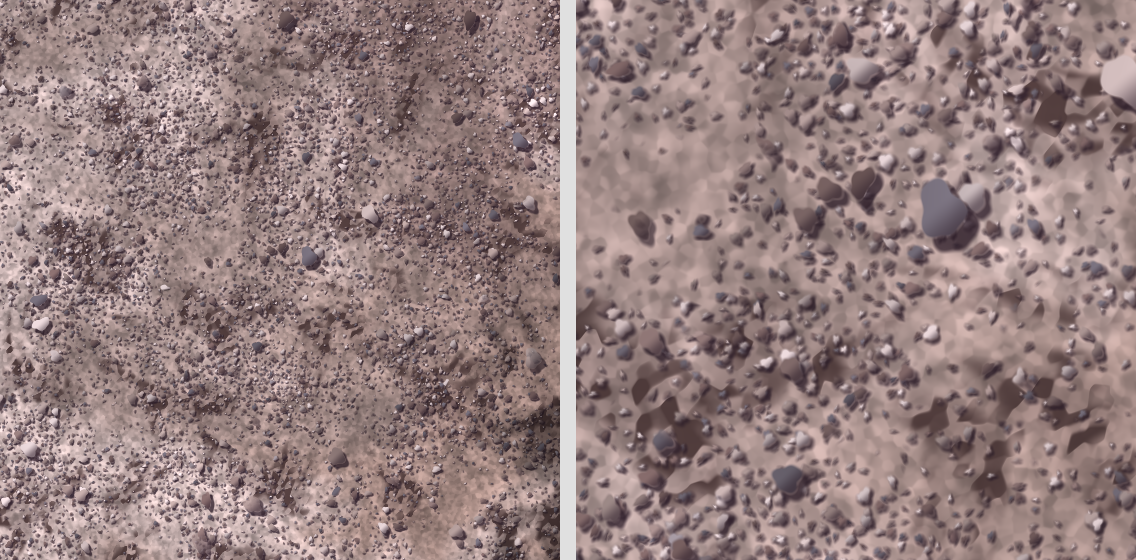
Left: the whole. Right: its middle third, enlarged.
Reproduce this texture procedurally as a Shadertoy shader.

```glsl
// Sunlit stony soil: dusty pink sand strewn with grit, gravel and pebbles.
// Layered sines set the broad patches and clumps, blended cellular noise the
// grain, and jittered grid cells scatter shaded stones with short shadows.

const vec3 PALE_DUST = vec3(0.78, 0.70, 0.695);
const vec3 PINK_SAND = vec3(0.695, 0.60, 0.585);
const vec3 WARM_SAND = vec3(0.685, 0.57, 0.54);
const vec3 BROWN_DIRT = vec3(0.54, 0.44, 0.43);
const vec3 DEEP_SHADE = vec3(0.18, 0.12, 0.165);
const vec3 DRY_DEBRIS = vec3(0.30, 0.22, 0.22);
const vec3 BROWN_STONE = vec3(0.50, 0.40, 0.40);
const vec3 TAN_STONE = vec3(0.72, 0.63, 0.62);
const vec3 PALE_STONE = vec3(0.89, 0.82, 0.83);
const vec3 SLATE_STONE = vec3(0.46, 0.43, 0.48);
const vec2 TO_LIGHT = vec2(-0.66, 0.75);

vec3 hash3(vec2 p) {
    vec3 q = fract(p.xyx * vec3(0.1031, 0.1030, 0.0973));
    q += dot(q, q.yxz + 33.33);
    return fract((q.xxy + q.yzz) * q.zyx);
}

mat2 turn(float angle) {
    float c = cos(angle), s = sin(angle);
    return mat2(c, s, -s, c);
}

// Warped, rotated sines: irregular patches, roughly -0.7 to 0.7
float patches(vec2 p) {
    float sum = 0.0, amp = 0.5;
    for (int i = 0; i < 5; i++) {
        p = turn(1.1) * p * 1.6 + vec2(1.7, 4.1);
        p += 0.7 * sin(p.yx * 0.8 + vec2(0.4, 2.3));
        sum += amp * sin(p.x) * sin(p.y);
        amp *= 0.72;
    }
    return sum;
}

// Cellular noise: each jittered point has a random tone, blended with its neighbours
float grains(vec2 p) {
    vec2 base = floor(p);
    float tone = 0.0, total = 0.0001;
    for (int y = -1; y <= 1; y++)
    for (int x = -1; x <= 1; x++) {
        vec2 id = base + vec2(x, y);
        vec3 cell = hash3(id + 19.0);
        vec2 d = id + cell.xy - p;
        float weight = exp(-7.0 * dot(d, d));
        tone += weight * cell.z;
        total += weight;
    }
    return tone / total;
}

// Lumpy ellipse of the given radius, flattened and turned by the shape values
float stoneDistance(vec2 p, float radius, vec3 shape) {
    vec2 q = turn(shape.x * 6.28) * p;
    q.y *= 1.0 + 0.8 * shape.y;
    float a = atan(q.y, q.x + 0.00001);
    float lumps = 0.13 * sin(3.0 * a + shape.z * 20.0) + 0.07 * sin(5.0 * a + shape.x * 31.0);
    return length(q) - radius * (1.0 + lumps);
}

vec3 stoneTint(float pick, float shade) {
    vec3 tint = mix(BROWN_STONE, TAN_STONE, smoothstep(0.1, 0.5, pick));
    tint = mix(tint, PALE_STONE, smoothstep(0.5, 0.75, pick));
    tint = mix(tint, SLATE_STONE, smoothstep(0.84, 0.88, pick));
    return tint * mix(0.82, 1.08, shade);
}

// One size of stone: shadows first, then the lit stones over them
vec3 addStones(vec3 ground, vec2 uv, float cells, float density, float soft, float seed) {
    vec2 p = uv * cells, base = floor(p);
    float blur = soft * cells, shadow = 0.0, cover = 0.0;
    vec3 stone = ground;
    for (int y = -1; y <= 1; y++)
    for (int x = -1; x <= 1; x++) {
        vec2 id = base + vec2(x, y);
        vec3 place = hash3(id + seed);
        float growth = smoothstep(0.0, 0.1, density - place.z);
        if (growth <= 0.0) continue;
        vec3 shape = hash3(id + seed + 57.3);
        vec3 look = hash3(id + seed + 131.7);
        vec2 delta = p - id - 0.5 - 0.7 * (place.xy - 0.5);
        float radius = mix(0.2, 0.43, look.x * look.x) * growth;
        float bodyDist = stoneDistance(delta, radius, shape);
        float shadowDist = stoneDistance(delta + TO_LIGHT * radius * 0.6, radius, shape);
        shadow = max(shadow, growth * (1.0 - smoothstep(-blur, blur * 1.5, shadowDist)));
        float mask = growth * (1.0 - smoothstep(-blur, blur, bodyDist));
        float facing = dot(delta, TO_LIGHT) / max(radius, 0.01);
        float lit = smoothstep(-0.85, 0.35, facing + 0.3 * (look.z - 0.5));
        vec3 tint = stoneTint(look.y, look.z);
        tint = mix(mix(DEEP_SHADE, tint, 0.42), tint, lit);
        stone = mix(stone, tint, mask);
        cover = max(cover, mask);
    }
    vec3 shaded = mix(ground, DEEP_SHADE, shadow * 0.78);
    return mix(shaded, stone, cover);
}

void mainImage(out vec4 fragColor, in vec2 fragCoord) {
    vec2 uv = fragCoord / iResolution.y;
    float soft = max(0.0017, 0.8 / iResolution.y);

    // Broad regions: pale dust to the left, warm sand below, brown dirt upper right
    float broad = patches(uv * 2.6 + 3.0);
    float clump = patches(uv * 9.0 + 11.0);
    float warmth = smoothstep(-0.25, 0.6, uv.x - uv.y + 0.5 * broad);
    float dust = smoothstep(-0.3, 0.5, broad + 0.35 * clump + 0.35 - 0.6 * uv.x);
    float dirt = smoothstep(1.25, 1.85, uv.x + uv.y - 0.4 * broad + 0.3 * clump);
    vec3 color = mix(mix(PINK_SAND, WARM_SAND, warmth), PALE_DUST, dust * 0.9);
    color = mix(color, BROWN_DIRT, dirt * 0.8);

    // Sand grain and soft hollows
    float grain = grains(uv * 170.0) + grains(uv * 85.0 + 7.0) - 1.0;
    color *= 1.0 + 0.24 * grain + 0.15 * patches(uv * 20.0);

    // Dark dry debris in ragged tufts, thicker along the right edge
    float edge = smoothstep(0.84, 1.05, uv.x + 0.2 * clump) * (1.0 - smoothstep(0.35, 0.65, uv.y));
    float tufts = smoothstep(0.0, 0.6, patches(uv * 12.0 + 29.0) + 0.2 * clump + 0.6 * edge);
    float flecks = smoothstep(0.4, 0.75, grains(turn(0.7) * uv * vec2(125.0, 85.0)));
    color = mix(color, DRY_DEBRIS, tufts * (0.25 + 0.7 * flecks));

    // Stones from fine grit up to a few large pebbles
    float grit = 0.56 - 0.18 * warmth + 0.55 * clump;
    color = addStones(color, uv, 128.0, grit, soft, 3.0);
    color = addStones(color, uv, 82.0, grit - 0.08, soft, 41.0);
    color = addStones(color, uv, 46.0, 0.28 + 0.45 * clump, soft, 83.0);
    color = addStones(color, uv, 23.0, 0.17 + 0.12 * broad, soft, 127.0);
    color = addStones(color, uv, 9.0, 0.08, soft, 211.0);

    // Rolling light over the slope, falling off into shade at the right edge
    color *= 1.0 + 0.13 * broad + 0.1 * clump - 0.35 * edge;
    fragColor = vec4(clamp(color, 0.0, 1.0), 1.0);
}
```
